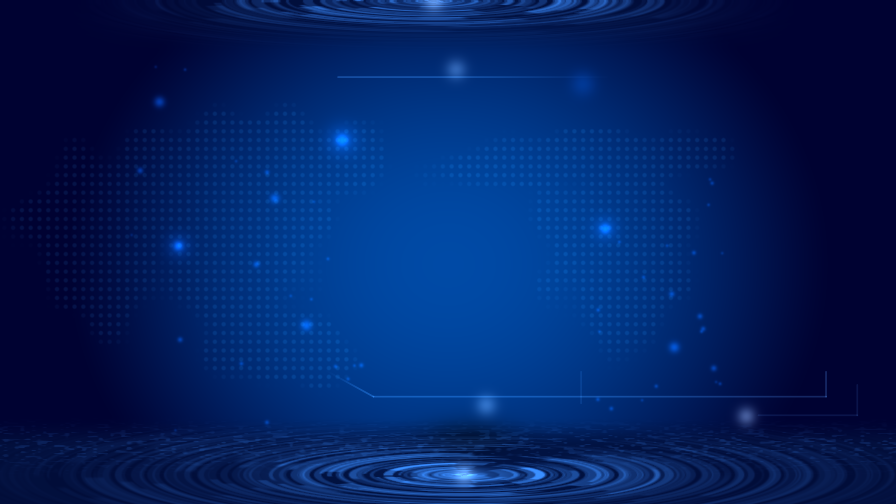
Give the GLSL for this background, as a Shadertoy shader.

```glsl
// A deep blue stage: an oval glow with a faint dotted map, sparks and thin frame
// lines, between flattened rings on the floor and ceiling. Everything is built
// from distance functions and hashed repeats, in units of the canvas height.

const vec3 EDGE_BLUE  = vec3(0.000, 0.008, 0.195);
const vec3 GLOW_BLUE  = vec3(0.000, 0.290, 0.650);
const vec3 FLOOR_BLUE = vec3(0.006, 0.060, 0.230);
const vec3 RING_BLUE  = vec3(0.150, 0.330, 0.520);
const vec3 DOT_BLUE   = vec3(0.020, 0.065, 0.085);
const vec3 SPARK_BLUE = vec3(0.030, 0.400, 0.900);
const vec3 LINE_BLUE  = vec3(0.080, 0.140, 0.190);
const vec3 ORB_PALE   = vec3(0.270, 0.320, 0.360);

const vec2 GLOW_CENTER = vec2(0.890, 0.475);
const vec2 GLOW_RADIUS = vec2(0.760, 0.660);
const vec2 FLOOR_CENTER = vec2(0.921, 0.058);
const vec2 CEIL_CENTER  = vec2(0.861, 0.998);
const float FLOOR_TILT = 0.150;
const float CEIL_TILT  = 0.135;
const float DOT_CELL   = 0.0174;
const int SPARK_COUNT  = 44;
const int RING_LAYERS  = 3;

float hash(vec2 p) {
    vec3 q = fract(p.xyx * vec3(0.1031, 0.1030, 0.0973));
    q += dot(q, q.yzx + 33.33);
    return fract((q.x + q.y) * q.z);
}

float noise(vec2 p) {
    vec2 i = floor(p), f = fract(p);
    f = f * f * (3.0 - 2.0 * f);
    return mix(mix(hash(i), hash(i + vec2(1, 0)), f.x),
               mix(hash(i + vec2(0, 1)), hash(i + vec2(1, 1)), f.x), f.y);
}

float softDisc(vec2 d, float size) { return exp(-dot(d, d) / (size * size)); }

float blob(vec2 p, vec2 center, vec2 radius) { return length((p - center) / radius) - 1.0; }

float segment(vec2 p, vec2 a, vec2 b) {
    vec2 ab = b - a;
    float d = length(p - a - ab * clamp(dot(p - a, ab) / dot(ab, ab), 0.0, 1.0));
    return 1.0 - smoothstep(0.0006, 0.0028, d);
}

// Land masses, sampled once per dot
float land(vec2 p) {
    float d = blob(p, vec2(0.20, 0.535), vec2(0.15, 0.19));
    d = min(d, blob(p, vec2(0.50, 0.69), vec2(0.31, 0.085)));
    d = min(d, blob(p, vec2(0.46, 0.52), vec2(0.17, 0.14)));
    d = min(d, blob(p, vec2(0.55, 0.30), vec2(0.13, 0.07)));
    d = min(d, blob(p, vec2(1.155, 0.69), vec2(0.28, 0.055)));
    d = min(d, blob(p, vec2(1.215, 0.50), vec2(0.14, 0.18)));
    return smoothstep(0.15, -0.15, d + 0.7 * (noise(p * 14.0) - 0.5));
}

float mapDots(vec2 p, float pixel) {
    vec2 cell = floor(p / DOT_CELL);
    float d = length(fract(p / DOT_CELL) - 0.5), soft = pixel / DOT_CELL;
    return land((cell + 0.5) * DOT_CELL) * (1.0 - smoothstep(0.24 - soft, 0.24 + soft, d));
}

// Broken concentric arcs on a tilted plane
float rings(vec2 q, float seed) {
    float r = length(q), turn = atan(q.y, q.x) / 6.2832 + 0.5;
    float blur = fwidth(r), sum = 0.0;
    for (int i = 0; i < RING_LAYERS; i++) {
        float count = 17.0 + 13.0 * float(i);
        float band = floor(r * count), f = fract(r * count);
        float h = hash(vec2(band, seed + float(i) * 7.0));
        float soft = clamp(blur * count, 0.05, 0.45);
        float width = mix(0.10, 0.40, hash(vec2(band + 31.0, seed)));
        float stroke = 1.0 - smoothstep(width - soft, width + soft, abs(f - 0.5));
        float along = fract(turn * (1.0 + floor(h * 3.0)) + h);
        float arc = smoothstep(0.0, 0.03, along) * smoothstep(0.75, 0.70, along);
        sum += stroke * arc * mix(0.2, 0.6, h);
    }
    float fade = mix(0.30, 1.0, smoothstep(0.48, 0.30, r)) * smoothstep(1.1, 0.5, r);
    return sum * fade + 0.7 * softDisc(q, 0.09);
}

float sparks(vec2 p) {
    float sum = 0.0;
    for (int i = 0; i < SPARK_COUNT; i++) {
        float k = float(i), h = hash(vec2(k, 3.7));
        vec2 jitter = vec2(hash(vec2(k, 11.3)), hash(vec2(k, 27.1))) - 0.5;
        vec2 at = i % 2 == 0 ? vec2(0.49, 0.50) + jitter * vec2(0.50, 0.75)
                             : vec2(1.29, 0.43) + jitter * vec2(0.34, 0.50);
        sum += mix(0.15, 0.5, h) * softDisc(p - at, mix(0.003, 0.012, h * h * h));
    }
    // Leading lights: tight core inside a wide halo
    sum += 0.65 * softDisc(p - vec2(0.679, 0.722), 0.011) + 0.25 * softDisc(p - vec2(0.679, 0.722), 0.030);
    sum += 0.60 * softDisc(p - vec2(0.354, 0.512), 0.009) + 0.20 * softDisc(p - vec2(0.354, 0.512), 0.024);
    sum += 0.60 * softDisc(p - vec2(1.201, 0.546), 0.009) + 0.20 * softDisc(p - vec2(1.201, 0.546), 0.024);
    return sum + 0.18 * softDisc(p - vec2(1.157, 0.834), 0.024);
}

float frameLines(vec2 p) {
    float l = segment(p, vec2(0.671, 0.847), vec2(1.204, 0.847)) * smoothstep(1.25, 0.85, p.x);
    l += segment(p, vec2(0.648, 0.264), vec2(0.741, 0.213)) * smoothstep(0.64, 0.74, p.x);
    l += segment(p, vec2(0.741, 0.213), vec2(1.639, 0.213));
    l += segment(p, vec2(1.639, 0.213), vec2(1.639, 0.262));
    l += 0.5 * segment(p, vec2(1.505, 0.176), vec2(1.701, 0.176));
    l += 0.5 * segment(p, vec2(1.701, 0.176), vec2(1.701, 0.236));
    return l + 0.4 * segment(p, vec2(1.153, 0.200), vec2(1.153, 0.262));
}

void mainImage(out vec4 fragColor, in vec2 fragCoord) {
    float pixel = 1.0 / iResolution.y;
    vec2 p = fragCoord * pixel;

    // Oval backdrop
    vec2 g = (p - GLOW_CENTER) / GLOW_RADIUS;
    vec3 color = mix(EDGE_BLUE, GLOW_BLUE, pow(max(1.0 - dot(g, g), 0.0), 1.3));
    color += DOT_BLUE * mapDots(p, pixel);

    // Floor and ceiling planes
    vec2 floorQ = (p - FLOOR_CENTER) / vec2(1.0, FLOOR_TILT);
    vec2 ceilQ = (p - CEIL_CENTER) / vec2(1.0, CEIL_TILT);
    float floorMask = smoothstep(0.175, 0.11, p.y);
    float ceilMask = smoothstep(0.89, 0.98, p.y) * smoothstep(0.75, 0.35, abs(ceilQ.x));
    color = mix(color, FLOOR_BLUE, 0.85 * floorMask);
    color = mix(color, FLOOR_BLUE, 0.80 * ceilMask);
    color *= 1.0 - 0.35 * softDisc((p - vec2(0.93, 0.135)) / vec2(2.5, 1.0), 0.035);
    color += RING_BLUE * (rings(floorQ, 5.0) * floorMask + 0.8 * rings(ceilQ, 19.0) * ceilMask);
    float grain = noise(p * vec2(90.0, 330.0));
    color += RING_BLUE * 0.25 * floorMask * smoothstep(0.55, 0.9, grain) * smoothstep(0.05, 0.13, p.y);

    // Lines, sparks and pale orbs
    color += LINE_BLUE * frameLines(p) + SPARK_BLUE * sparks(p);
    float orbs = softDisc(p - vec2(1.481, 0.174), 0.018);
    for (int i = 0; i < 2; i++) {
        vec2 base = i == 0 ? FLOOR_CENTER : CEIL_CENTER;
        vec2 rise = vec2(0.044, i == 0 ? 0.138 : -0.136);
        orbs += softDisc(p - base, 0.020) + 0.7 * softDisc(p - base - rise, 0.020);
    }
    color += ORB_PALE * orbs;
    fragColor = vec4(clamp(color, 0.0, 1.0), 1.0);
}
```
